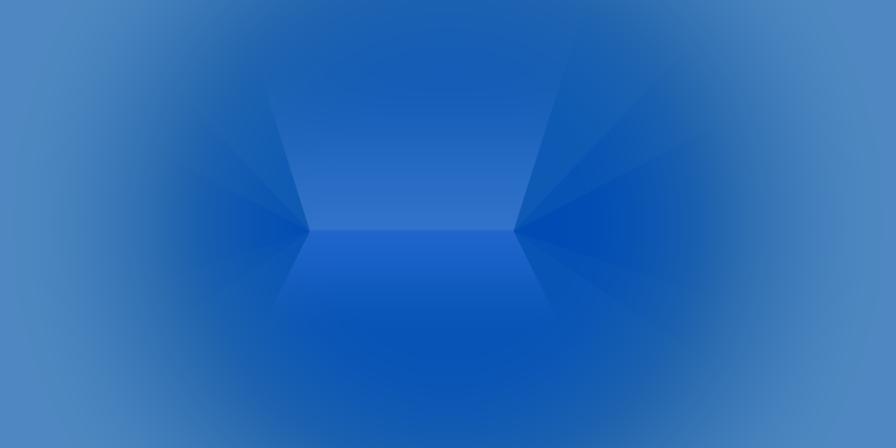
Give the GLSL for this background, as a Shadertoy shader.

```glsl
// Blue stage: a glowing horizon between two fans of folded rays, inside a pale round vignette.

const vec2 HORIZON_CENTER = vec2(0.919, 0.484);
const float HORIZON_HALF_WIDTH = 0.227;
const vec2 VIGNETTE_CENTER = vec2(1.0, 0.5);

const vec3 FAN_BLUE = vec3(0.0, 0.30, 0.705);
const vec3 UPPER_GLOW = vec3(0.195, 0.45, 0.795);
const vec3 UPPER_BLUE = vec3(0.075, 0.36, 0.715);
const vec3 LOWER_GLOW = vec3(0.125, 0.40, 0.80);
const vec3 LOWER_BLUE = vec3(0.03, 0.33, 0.715);
const vec3 HAZE_BLUE = vec3(0.145, 0.405, 0.675);
const vec3 RIM_BLUE = vec3(0.305, 0.53, 0.755);

// Coverage of the side where the signed distance is positive
float cover(float dist, float pixel) {
    return smoothstep(-pixel, pixel, dist);
}

// Signed distance to a ray's line, positive on its counterclockwise side
float rayDistance(vec2 p, float degrees) {
    float a = radians(degrees);
    return dot(p, vec2(-sin(a), cos(a)));
}

// Fan folds growing lighter away from the horizon, then the central panel
vec3 foldedPanel(vec2 p, vec3 rayAngles, vec3 foldStep, vec3 panel, float pixel) {
    vec3 color = FAN_BLUE;
    for (int i = 0; i < 2; i++) {
        color += foldStep * cover(rayDistance(p, rayAngles[i]), pixel);
    }
    return mix(color, panel, cover(rayDistance(p, rayAngles.z), pixel));
}

// Deep blue turns to haze, then to a pale rim
vec3 vignette(vec3 color, float radius) {
    color = mix(color, HAZE_BLUE, smoothstep(0.27, 0.73, radius));
    return mix(color, RIM_BLUE, smoothstep(0.52, 0.98, radius));
}

void mainImage(out vec4 fragColor, in vec2 fragCoord) {
    float pixel = 1.0 / iResolution.y;
    vec2 p = fragCoord / iResolution.y;
    p.x += 1.0 - 0.5 * iResolution.x / iResolution.y;

    // Mirrored coordinates measured from the nearer end of the horizon
    vec2 q = p - HORIZON_CENTER;
    float height = q.y;
    q.x = abs(q.x) - HORIZON_HALF_WIDTH;
    q.y = abs(q.y);

    // Panels above and below the horizon
    vec3 upperPanel = mix(UPPER_GLOW, UPPER_BLUE, smoothstep(-0.04, 0.38, q.y));
    vec3 lowerPanel = mix(LOWER_GLOW, LOWER_BLUE, smoothstep(-0.03, 0.23, q.y));
    vec3 upper = foldedPanel(q, vec3(27.5, 46.5, 72.5), vec3(0.025, 0.025, 0.0), upperPanel, pixel);
    vec3 lower = foldedPanel(q, vec3(18.5, 34.0, 63.5), vec3(0.015, 0.015, 0.003), lowerPanel, pixel);
    vec3 color = mix(lower, upper, cover(height, pixel));

    // Fine seam along the horizon
    float seam = (1.0 - smoothstep(0.001, 0.005, q.y)) * cover(-q.x, pixel);
    color = mix(color, vec3(0.13, 0.40, 0.77), 0.6 * seam);

    color = vignette(color, length(p - VIGNETTE_CENTER));
    fragColor = vec4(color, 1.0);
}
```
